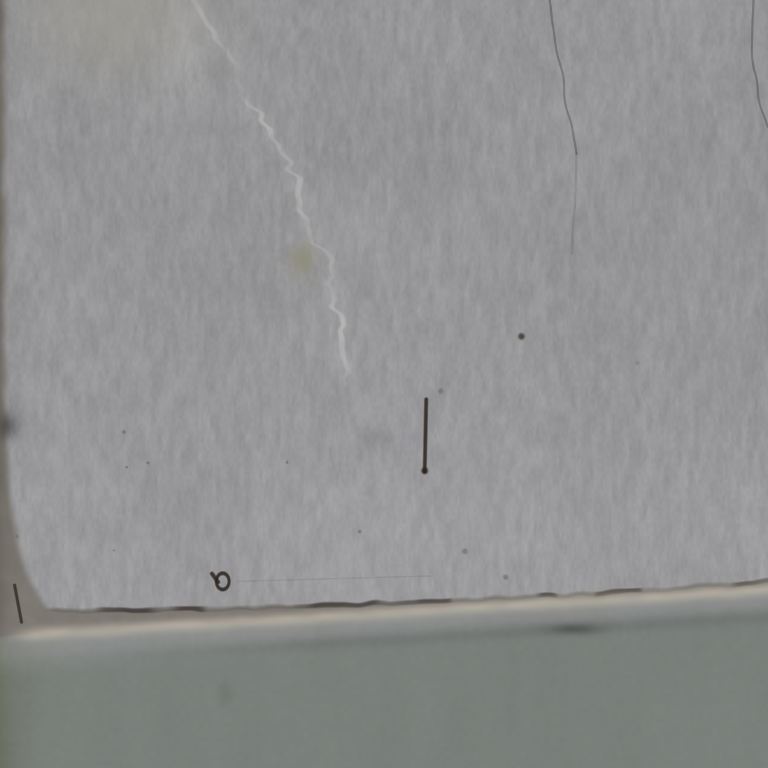
Give the GLSL for this texture, as a three.js fragment shader.

```glsl
// A sheet of grey fibrous paper above a pale, slightly tilted sill.
// Stretched value noise makes the fibres; distance functions and soft
// gaussian spots place the cracks, stains, marks and edge grime.
varying vec2 vUv;

float hash(vec2 p) {
  vec3 q = fract(p.xyx * 0.1031);
  q += dot(q, q.yzx + 33.33);
  return fract((q.x + q.y) * q.z);
}

float noise(vec2 p) {
  vec2 i = floor(p), f = fract(p);
  f = f * f * (3.0 - 2.0 * f);
  return mix(mix(hash(i), hash(i + vec2(1, 0)), f.x),
             mix(hash(i + vec2(0, 1)), hash(i + 1.0), f.x), f.y);
}

float fbm(vec2 p) {
  float sum = 0.0, gain = 0.5;
  for (int i = 0; i < 4; i++) {
    sum += gain * noise(p);
    p = p * 2.03 + 17.3;
    gain *= 0.5;
  }
  return sum;
}

float segment(vec2 p, vec2 a, vec2 b) {
  vec2 d = b - a;
  return length(p - a - d * clamp(dot(p - a, d) / dot(d, d), 0.0, 1.0));
}

float line(float d, float width) {
  return 1.0 - smoothstep(width * 0.4, width * 1.6, abs(d));
}

float spot(vec2 p, vec2 center, vec2 size) {
  vec2 q = (p - center) / size;
  return exp(-dot(q, q));
}

// Sparse dark specks, one candidate in each grid cell
float specks(vec2 p) {
  vec2 cell = floor(p * 22.0);
  vec2 center = 0.2 + 0.6 * vec2(hash(cell + 3.1), hash(cell + 8.7));
  float r = 0.03 + 0.05 * hash(cell + 5.0);
  return step(0.91, hash(cell)) * line(length(fract(p * 22.0) - center), r);
}

vec3 paper(vec2 p) {
  float fibre = fbm(p * vec2(130, 42)) - 0.47;
  float grain = noise(p * vec2(330, 190)) - 0.5;
  float cloud = fbm(p * vec2(9, 6) + 4.0) - 0.47;
  vec3 c = vec3(0.585, 0.585, 0.592) + 0.085 * fibre + 0.022 * grain + 0.055 * cloud;
  c += 0.018 * (1.0 - smoothstep(0.2, 0.65, p.y));

  // Yellowed and bleached areas
  c = mix(c, vec3(0.61, 0.60, 0.56), 0.6 * spot(p, vec2(0.15, 0.98), vec2(0.11, 0.07)));
  c = mix(c, vec3(0.55, 0.54, 0.46), 0.8 * spot(p, vec2(0.394, 0.663), vec2(0.015, 0.021)));
  c += 0.05 * spot(p, vec2(0.24, 0.94), vec2(0.022, 0.045));
  c -= 0.04 * spot(p, vec2(0.488, 0.431), vec2(0.026, 0.02));

  // Pale wandering crack
  float t = 1.0 - p.y;
  float path = 0.245 + 0.66 * t - 0.49 * t * t;
  path += 0.034 * (noise(vec2(p.y * 26.0, 2.0)) - 0.5) + 0.012 * (noise(vec2(p.y * 95.0, 7.0)) - 0.5);
  float fade = (1.0 - smoothstep(0.46, 0.51, t)) * (0.35 + 0.65 * noise(vec2(t * 32.0, 5.0)));
  c += fade * vec3(0.085, 0.083, 0.074) * line(p.x - path, 0.0035);
  c += 0.02 * fade * exp(-pow((p.x - path) / 0.017, 2.0));

  // Fine dark cracks
  vec2 q = p + vec2(0.005 * (noise(vec2(p.y * 30.0, 1.0)) - 0.5), 0.0);
  float crack = min(segment(q, vec2(0.714, 1.01), vec2(0.749, 0.80)),
                    segment(q, vec2(0.981, 1.01), vec2(0.981, 0.91)));
  crack = min(crack, segment(q, vec2(0.981, 0.91), vec2(0.998, 0.835)));
  c -= 0.13 * line(crack, 0.0014);
  c -= 0.05 * line(segment(q, vec2(0.749, 0.80), vec2(0.744, 0.67)), 0.0015);
  c -= 0.04 * line(segment(p, vec2(0.31, 0.243), vec2(0.56, 0.25)), 0.001);
  return c - 0.12 * specks(p) * (1.0 - smoothstep(0.45, 0.6, p.y));
}

vec3 sill(vec2 p, float depth) {
  vec3 c = mix(vec3(0.54, 0.55, 0.545), vec3(0.475, 0.498, 0.478), smoothstep(0.015, 0.06, depth));
  c -= 0.06 * exp(-pow((depth - 0.034) / 0.011, 2.0)) * smoothstep(0.0, 0.5, p.x);
  c += 0.022 * (fbm(p * vec2(22, 5)) - 0.47) + 0.01 * (noise(p * 160.0) - 0.5);
  c -= 0.11 * spot(p, vec2(0.748, 0.181), vec2(0.032, 0.007));
  c -= 0.035 * spot(p, vec2(0.293, 0.097), vec2(0.01, 0.016));
  c -= vec3(0.06, 0.06, 0.09) * exp(-p.x / 0.025);
  return c;
}

void main() {
  vec2 p = vUv;
  float wobble = 0.004 * (noise(p * 45.0) - 0.5);
  float paperEdge = 0.205 + 0.038 * p.x * p.x + wobble;
  float rimY = 0.171 + 0.061 * p.x + 0.4 * wobble;
  float sideX = 0.004 + 0.062 * exp(-(p.y - 0.2) / 0.075) + wobble;

  // Shadowed gap around the sheet
  vec3 gap = vec3(0.48, 0.465, 0.44) + 0.07 * (fbm(p * 35.0) - 0.47);
  float sheet = smoothstep(-0.002, 0.003, p.y - paperEdge) * smoothstep(-0.006, 0.008, p.x - sideX);
  vec3 c = mix(gap, paper(p), sheet);
  c -= 0.05 * exp(-p.x / 0.012);
  float grime = smoothstep(0.48, 0.75, noise(vec2(p.x * 28.0, 3.0))) * step(0.065, p.x);
  c = mix(c, vec3(0.23, 0.21, 0.19), (0.2 + 0.6 * grime) * line(p.y - paperEdge, 0.003) * smoothstep(0.06, 0.075, p.x));

  // Sill and its cream rim
  c = mix(c, sill(p, rimY - p.y), 1.0 - smoothstep(-0.003, 0.003, p.y - rimY));
  float rim = exp(-pow((p.y - rimY) / 0.0085, 2.0)) * smoothstep(0.0, 0.05, p.x);
  c = mix(c, vec3(0.69, 0.665, 0.62), rim * (0.75 + 0.25 * noise(p * vec2(40, 90))));

  // Dark marks: upright stroke, dot, small loop and left corner
  vec3 ink = vec3(0.17, 0.14, 0.12);
  c = mix(c, ink, 0.85 * line(segment(p, vec2(0.555, 0.48), vec2(0.553, 0.386)), 0.0024));
  c = mix(c, ink, 0.9 * line(length(p - vec2(0.553, 0.387)), 0.004));
  c = mix(c, ink, 0.7 * line(length(p - vec2(0.679, 0.562)), 0.004));
  float loop = length((p - vec2(0.29, 0.243)) * vec2(1.15, 0.9)) - 0.0095;
  c = mix(c, ink, 0.85 * line(loop, 0.0022));
  c = mix(c, ink, 0.85 * line(segment(p, vec2(0.276, 0.253), vec2(0.284, 0.242)), 0.0025));
  c = mix(c, ink, 0.75 * line(segment(p, vec2(0.019, 0.238), vec2(0.028, 0.19)), 0.002));
  c -= 0.17 * spot(p, vec2(0.012, 0.445), vec2(0.014, 0.018));
  gl_FragColor = vec4(c, 1.0);
}
```
